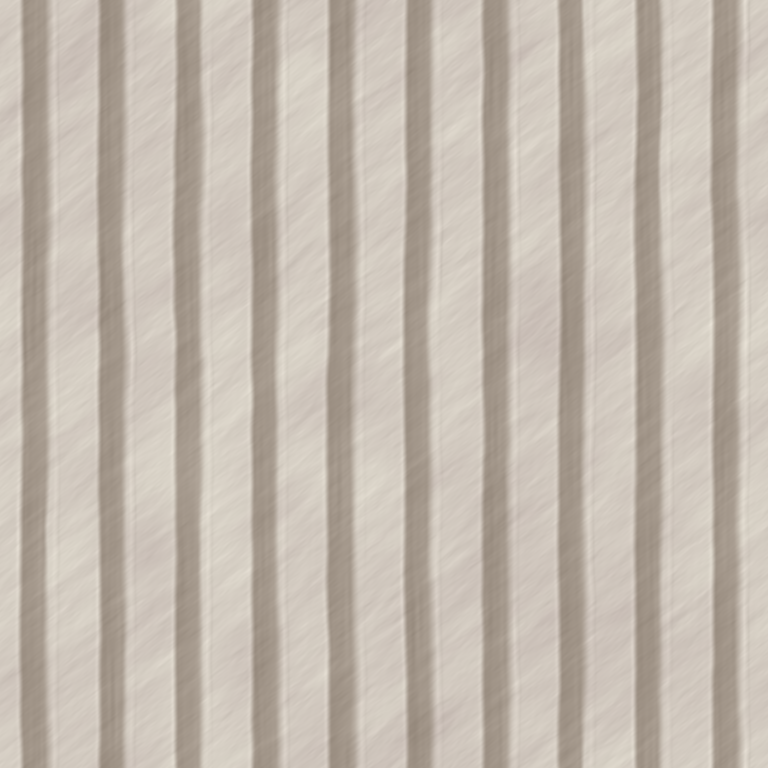
Give the GLSL for this texture, as a WebGL 1 fragment shader.

```glsl
precision highp float;
// Ribbed plaster: pale flat ribs between soft, shaded vertical grooves.
// A groove profile is wobbled by noise, mottled, then lit by embossing a
// diagonal grain. All noise is scattered blobs on a lattice that wraps.

uniform vec2 u_resolution;

#define RIBS 10.0            // grooves across the canvas
#define GROOVE_LEFT 0.285    // crisp edge, in rib widths
#define GROOVE_RIGHT 0.61    // soft edge, in rib widths
#define EDGE_WOBBLE 0.028    // sideways drift of the edges
#define GRAIN_CELLS vec2(54.0, 36.0)
#define STREAK_CELLS vec2(150.0, 11.0)
#define GRAIN_GAIN 0.046     // strength of the embossed grain
#define STREAK_GAIN 0.035    // strength of the streaks in grooves
#define LIGHT_STEP 0.0014    // embossing distance

const vec3 CREAM = vec3(0.850, 0.825, 0.780);
const vec3 ROSE = vec3(0.785, 0.742, 0.712);
const vec3 GROOVE_PALE = vec3(0.675, 0.630, 0.582);
const vec3 GROOVE_DEEP = vec3(0.580, 0.530, 0.480);

vec3 hash3(vec2 p) {
  vec3 q = fract(p.xyx * vec3(0.1031, 0.1030, 0.0973));
  q += dot(q, q.yxz + 33.33);
  return fract((q.xxy + q.yzz) * q.zyx);
}

// Cellular noise: one randomly weighted soft blob per cell, about -1 to 1.
float blobs(vec2 p, vec2 period, float seed) {
  vec2 cell = floor(p);
  float sum = 0.0;
  for (int j = -1; j <= 1; j++) {
    for (int i = -1; i <= 1; i++) {
      vec2 c = cell + vec2(float(i), float(j));
      vec3 r = hash3(mod(c, period) + seed);
      vec2 d = p - c - r.xy;
      float k = max(1.0 - dot(d, d), 0.0);
      sum += (2.0 * r.z - 1.0) * k * k * k;
    }
  }
  return sum;
}

float tiled(vec2 uv, vec2 cells, float seed) {
  return blobs(uv * cells, cells, seed);
}

// Height of the plaster; the whole-number shear keeps it tileable.
float grainHeight(vec2 uv) {
  vec2 sheared = vec2(uv.x - uv.y, uv.y);
  vec2 cells = GRAIN_CELLS;
  float height = 0.0;
  float amp = 1.0;
  for (int i = 0; i < 3; i++) {
    height += amp * tiled(sheared, cells, 17.0 + 31.0 * float(i));
    cells *= 2.0;
    amp *= 0.45;
  }
  return height;
}

float ridge(float x, float center, float width) {
  float d = (x - center) / width;
  return exp(-d * d);
}

void main() {
  vec2 uv = gl_FragCoord.xy / u_resolution;

  // Groove profile with slow drift and small nicks along the edges
  float drift = tiled(uv, vec2(RIBS, 5.0), 3.0)
              + 0.45 * tiled(uv, vec2(RIBS * 2.0, 22.0), 5.0);
  float s = fract(uv.x * RIBS + EDGE_WOBBLE * drift);
  float soften = 0.05 * tiled(uv, vec2(RIBS, 7.0), 9.0);
  float groove = smoothstep(GROOVE_LEFT - 0.04, GROOVE_LEFT + 0.04, s)
               * (1.0 - smoothstep(GROOVE_RIGHT - 0.05, GROOVE_RIGHT + 0.07 + soften, s));

  // Cloudy mottling, broad to fine
  vec2 sheared = vec2(uv.x - uv.y, uv.y);
  float cloud = 0.55 * tiled(uv, vec2(9.0, 7.0), 41.0)
              + 0.40 * tiled(sheared, vec2(22.0, 15.0), 43.0)
              + 0.28 * tiled(sheared, vec2(48.0, 30.0), 47.0);
  vec3 rib = mix(CREAM, ROSE, clamp(0.40 + 0.75 * cloud, 0.0, 1.0));

  // Grooves are deepest beside the crisp edge
  float across = (s - GROOVE_LEFT) / (GROOVE_RIGHT - GROOVE_LEFT);
  float depth = 0.65 - 0.45 * across + 0.30 * cloud;
  vec3 shade = mix(GROOVE_PALE, GROOVE_DEEP, clamp(depth, 0.0, 1.0));
  vec3 color = mix(rib, shade, groove);

  // Pale worn lips on both sides, with a faint line behind the right one
  float wear = 0.65 + 0.5 * tiled(uv, vec2(RIBS * 2.0, 9.0), 53.0);
  float lips = ridge(s, GROOVE_LEFT - 0.045, 0.022) + ridge(s, GROOVE_RIGHT + 0.095, 0.024);
  color += 0.030 * wear * lips;
  color -= 0.024 * wear * ridge(s, GROOVE_RIGHT + 0.15, 0.018);

  // Relief lit from the upper left, plus vertical streaks in the grooves
  vec2 toLight = vec2(-LIGHT_STEP, LIGHT_STEP);
  float grain = grainHeight(uv) - grainHeight(uv + toLight);
  float streak = tiled(uv, STREAK_CELLS, 61.0)
               - tiled(uv + vec2(-LIGHT_STEP, 0.0), STREAK_CELLS, 61.0);
  color += GRAIN_GAIN * mix(1.0, 0.75, groove) * grain;
  color += STREAK_GAIN * mix(0.15, 1.0, max(groove, 0.6 * min(lips, 1.0))) * streak;

  gl_FragColor = vec4(clamp(color, 0.0, 1.0), 1.0);
}
```
